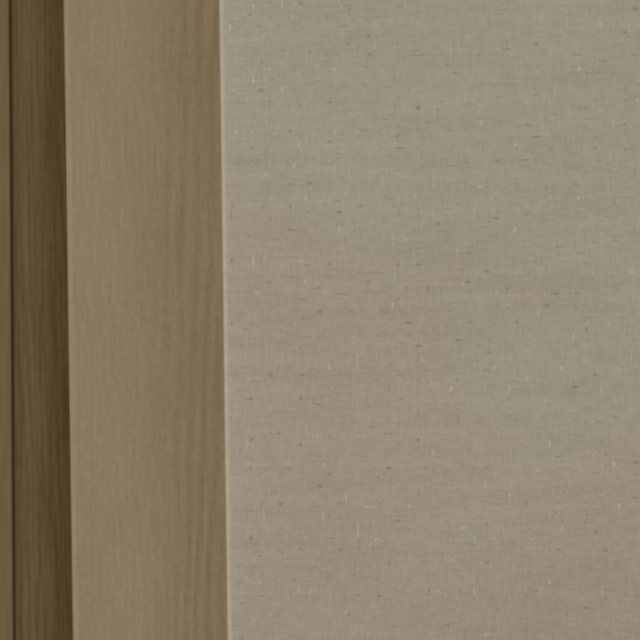
Write a WebGL 2 fragment shader that draws this texture.

```glsl
#version 300 es
precision highp float;
// Pale wooden door frame with a shadowed side, beside a wall of woven linen.

uniform vec2 u_resolution;
out vec4 fragColor;

const vec3 LINEN_WARM = vec3(0.605, 0.560, 0.498);
const vec3 LINEN_COOL = vec3(0.598, 0.568, 0.500);
const vec3 BOARD_LIGHT = vec3(0.535, 0.472, 0.380);
const vec3 BOARD_DARK = vec3(0.490, 0.418, 0.320);
const vec3 SIDE_LIGHT = vec3(0.375, 0.310, 0.210);
const vec3 SIDE_DARK = vec3(0.305, 0.238, 0.148);
const vec3 OUTER_WOOD = vec3(0.420, 0.350, 0.250);
const vec3 GROOVE = vec3(0.180, 0.130, 0.070);
const vec3 RIM = vec3(0.690, 0.640, 0.560);

vec2 hashGradient(vec2 cell) {
  vec3 p = fract(cell.xyx * vec3(0.1031, 0.1030, 0.0973));
  p += dot(p, p.yzx + 33.33);
  float angle = 6.2832 * fract((p.x + p.y) * p.z);
  return vec2(cos(angle), sin(angle));
}

// Gradient noise, roughly -0.7 to 0.7
float gradientNoise(vec2 p) {
  vec2 i = floor(p), f = p - i;
  vec2 s = f * f * f * (f * (f * 6.0 - 15.0) + 10.0);
  vec2 e = vec2(0.0, 1.0);
  float low = mix(dot(hashGradient(i), f),
                  dot(hashGradient(i + e.yx), f - e.yx), s.x);
  float high = mix(dot(hashGradient(i + e.xy), f - e.xy),
                   dot(hashGradient(i + e.yy), f - e.yy), s.x);
  return mix(low, high, s.y);
}

float fbm(vec2 p) {
  float sum = 0.0, amplitude = 0.5;
  for (int k = 0; k < 4; k++) {
    sum += amplitude * gradientNoise(p);
    p = p * 2.03 + 17.3;
    amplitude *= 0.5;
  }
  return sum;
}

// Soft ridge centred on zero
float ridge(float d, float width) {
  return exp(-d * d / (width * width));
}

// Soft step to the right of an edge
float rightOf(float d, float blur) {
  return smoothstep(-blur, blur, d);
}

vec3 linen(vec2 p, float fromEdge) {
  float cloud = fbm(p * 3.0 + 4.0);
  float across = gradientNoise(p * vec2(42.0, 170.0));
  float upright = gradientNoise(p * vec2(160.0, 45.0) + 31.0);
  float fine = gradientNoise(p * 210.0 + 9.0);
  float bands = gradientNoise(p * vec2(5.0, 42.0) + 5.0);
  float cool = smoothstep(0.4, 1.1, 0.55 * p.x + 0.6 * p.y + cloud * 0.6);
  vec3 color = mix(LINEN_WARM, LINEN_COOL, cool);
  color += 0.022 * across + 0.018 * upright + 0.015 * fine;
  color += 0.016 * bands + 0.025 * cloud;
  // Sparse dark slubs and pale threads
  color -= 0.060 * smoothstep(0.34, 0.62, gradientNoise(p * vec2(65.0, 110.0) + 71.0));
  color += 0.050 * smoothstep(0.36, 0.62, gradientNoise(p * vec2(110.0, 60.0) + 53.0));
  color -= 0.022 * smoothstep(0.3, 0.0, p.y) * p.x;
  return color + 0.015 * exp(-fromEdge * 45.0);
}

vec3 board(vec2 p, float t) {
  // Growth rings sweep down to the left and crowd towards the rim
  float bend = t + 0.22 * (1.0 - p.y) * smoothstep(0.3, 1.0, t);
  float wobble = 0.06 * gradientNoise(vec2(t * 3.0, p.y * 4.0));
  float rings = sin(62.0 * (bend + wobble));
  float ringMask = smoothstep(0.45, 0.75, t) * (0.6 + gradientNoise(p * vec2(14.0, 4.0)));
  float fibre = gradientNoise(p * vec2(170.0, 14.0) + 3.0);
  float pores = gradientNoise(p * vec2(150.0, 75.0) + 8.0);
  vec3 color = mix(BOARD_LIGHT, BOARD_DARK, smoothstep(0.25, 1.0, t));
  color += 0.016 * rings * ringMask + 0.020 * fibre + 0.020 * pores;
  return color + 0.025 * fbm(p * vec2(12.0, 4.0));
}

vec3 shadowedSide(vec2 p, float t) {
  float fibre = gradientNoise(vec2(t * 14.0 + p.y * 1.5, p.y * 7.0));
  float pores = gradientNoise(p * vec2(150.0, 45.0) + 22.0);
  vec3 color = mix(SIDE_LIGHT, SIDE_DARK, smoothstep(0.25, 1.0, t));
  color = mix(color, SIDE_DARK, 0.4 * ridge(t - 0.08, 0.08));
  return color + 0.045 * fibre + 0.022 * pores;
}

void main() {
  vec2 p = gl_FragCoord.xy / u_resolution;
  float drop = 1.0 - p.y;
  float blur = max(0.0022, 0.8 / u_resolution.x);

  // Slightly slanted vertical edges
  float grooveX = 0.0160 + 0.0065 * drop;
  float boardX = 0.0995 + 0.0145 * drop;
  float wallX = 0.3430 + 0.0130 * drop;

  vec3 outer = OUTER_WOOD + 0.03 * gradientNoise(p * vec2(120.0, 12.0));
  vec3 side = shadowedSide(p, (p.x - grooveX) / (boardX - grooveX));
  vec3 front = board(p, clamp((p.x - boardX) / (wallX - boardX), 0.0, 1.0));
  vec3 color = mix(outer, side, rightOf(p.x - grooveX, blur));
  color = mix(color, front, rightOf(p.x - boardX, blur));
  color = mix(color, linen(p, max(p.x - wallX, 0.0)), rightOf(p.x - wallX, blur));

  // Groove, lit corner and pale rim
  color = mix(color, GROOVE, 0.85 * ridge(p.x - grooveX, 0.0028));
  color += 0.030 * ridge(p.x - boardX - 0.005, 0.004);
  float rimLight = 0.75 + 0.5 * gradientNoise(vec2(2.0, p.y * 45.0));
  color = mix(color, RIM, rimLight * ridge(p.x - wallX - 0.003, 0.0032));
  fragColor = vec4(color, 1.0);
}
```
